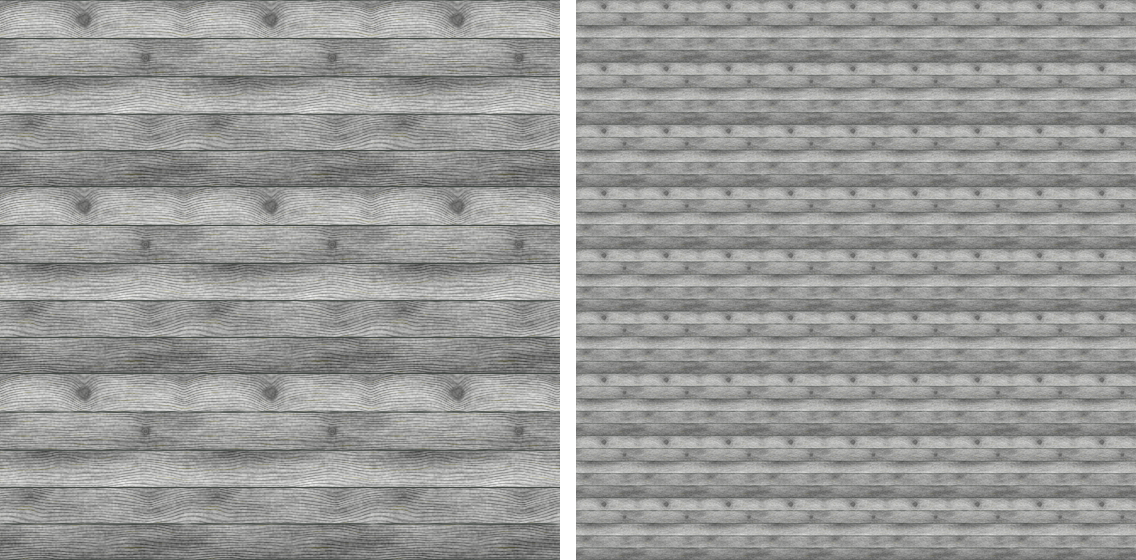
Left, the tile; right, the same tile 3 across and 3 down.
This texture is drawn by a three.js fragment shader. Its source:

```glsl
// Weathered grey timber boards with knots and wavy grain, five per tile, tiled 3 by 3.
varying vec2 vUv;

const float TILES = 3.0;
const float BOARDS = 5.0;
const float RINGS = 66.0;          // grain lines per tile height
const float GAP = 0.0034;          // half width of the joint
const vec3 JOINT = vec3(0.25, 0.28, 0.26);
const vec3 KNOT = vec3(0.42, 0.42, 0.415);
const vec3 LICHEN = vec3(0.02, 0.015, -0.08);

float hash(vec2 p) {
  vec3 q = fract(p.xyx * vec3(0.1031, 0.1030, 0.0973));
  q += dot(q, q.yzx + 33.33);
  return fract((q.x + q.y) * q.z);
}

// Value noise that wraps along x after a whole number of cells.
float noise(vec2 p, float period) {
  vec2 i = floor(p), f = fract(p);
  f = f * f * (3.0 - 2.0 * f);
  float x0 = mod(i.x, period), x1 = mod(i.x + 1.0, period);
  return mix(mix(hash(vec2(x0, i.y)), hash(vec2(x1, i.y)), f.x),
             mix(hash(vec2(x0, i.y + 1.0)), hash(vec2(x1, i.y + 1.0)), f.x), f.y);
}

float boardEdge(float i) {
  return i / BOARDS + 0.012 * sin(3.14159 * i / BOARDS);
}

// 1 on the chosen board, 0 on the others.
float onBoard(float board, float chosen) {
  return 1.0 - step(0.5, abs(board - chosen));
}

// Brightness, grain waviness, brightness gain downwards, lightest place along x.
vec4 boardStyle(float board) {
  if (board < 0.5) return vec4(0.700, 0.030, 0.06, 0.72);
  if (board < 1.5) return vec4(0.625, 0.012, -0.07, 0.30);
  if (board < 2.5) return vec4(0.650, 0.034, 0.12, 0.85);
  if (board < 3.5) return vec4(0.625, 0.055, 0.08, 0.55);
  return vec4(0.495, 0.022, -0.08, 0.10);
}

// Offset from a center, wrapped across the tile.
vec2 offsetFrom(vec2 p, vec2 center) {
  return vec2(fract(p.x - center.x + 0.5) - 0.5, p.y - center.y);
}

// Grain lines that sag towards a knot.
float sag(vec2 d, float depth, float width) {
  float across = exp(-sqrt(d.x * d.x + 0.0004) / width);
  return depth * across * exp(-d.y * d.y / 0.012);
}

// Soft spot, 1 in the middle.
float spot(vec2 d, vec2 size) {
  vec2 q = d / size;
  return exp(-dot(q, q));
}

// Knot: mask in x, shade of its rings in y.
vec2 knot(vec2 d, float radius) {
  float r = length(d) * (1.0 + 0.09 * sin(3.0 * atan(d.y, d.x) + 1.0)) / radius;
  float mask = 1.0 - smoothstep(0.65, 1.2, r);
  return vec2(mask, mask * (0.035 * cos(15.0 * r) - 0.05 * r));
}

void main() {
  vec2 p = fract(vUv * TILES);
  p.y = 1.0 - p.y;

  // Board number and distance to the nearest joint.
  float board = 0.0, joint = 1.0, top = 0.0;
  for (int k = 0; k <= 5; k++) {
    float edge = boardEdge(float(k));
    joint = min(joint, abs(p.y - edge));
    if (k > 0 && k < 5 && p.y > edge) {
      board += 1.0;
      top = edge;
    }
  }
  float seed = 31.0 * board;
  vec4 style = boardStyle(board);
  float b0 = onBoard(board, 0.0), b1 = onBoard(board, 1.0);
  float b2 = onBoard(board, 2.0), b3 = onBoard(board, 3.0);

  // Grain coordinate, warped by slow waves and by the knots.
  vec2 big = offsetFrom(p, vec2(0.45, 0.107));
  vec2 side = offsetFrom(p, vec2(0.985, 0.10));
  vec2 middle = offsetFrom(p, vec2(0.78, 0.31));
  vec2 small = offsetFrom(p, vec2(0.32, 0.438));
  vec2 smudge = offsetFrom(p, vec2(0.165, 0.655));
  vec2 swirl = offsetFrom(p, vec2(0.80, 0.70));
  float grain = p.y + style.y * (noise(vec2(p.x * 4.0, p.y * 7.0 + seed), 4.0) - 0.5);
  grain += 0.006 * (noise(vec2(p.x * 13.0, p.y * 20.0 + seed), 13.0) - 0.5);
  grain -= b0 * (sag(big, 0.12, 0.06) - sag(big, 0.03, 0.2) + sag(side, 0.06, 0.06));
  grain -= b1 * sag(middle, 0.018, 0.05) + b2 * sag(small, -0.03, 0.12);
  grain += b3 * (sag(smudge, 0.035, 0.10) - sag(swirl, 0.04, 0.13));

  vec2 core = b0 * knot(big, 0.042) + b1 * knot(middle, 0.029);
  core += 0.45 * (b2 * knot(small, 0.016) + b3 * knot(smudge, 0.018));
  float halo = b0 * (spot(big, vec2(0.10, 0.09)) + 0.8 * spot(side, vec2(0.07, 0.09)));
  halo += 0.7 * b1 * spot(middle, vec2(0.07, 0.05)) + 0.7 * b2 * spot(small, vec2(0.2, 0.035));
  halo += b3 * (spot(smudge, vec2(0.07, 0.045)) + 0.5 * spot(swirl, vec2(0.10, 0.08)));

  // Dark late-wood lines, fibres and speckle.
  float drift = noise(vec2(p.x * 6.0, grain * 26.0 + seed), 6.0);
  float wave = 0.5 + 0.5 * sin(6.28318 * (grain * RINGS + drift));
  float groove = wave * wave;
  float depth = mix(0.07, 0.22, noise(vec2(p.x * 9.0, grain * 18.0 + seed), 9.0));
  float fibre = noise(vec2(p.x * 26.0, grain * 140.0 + seed), 26.0) - 0.5;
  float speck = noise(vec2(p.x * 110.0, p.y * 130.0), 110.0) - 0.5;
  float value = style.x + depth * (0.38 - groove) + 0.11 * fibre + 0.12 * speck;

  // Broad shading: slope over the board, light along it, stains, knot halos.
  float stain = noise(vec2(p.x * 3.0, p.y * 9.0 + seed), 3.0) - 0.5;
  float streak = noise(vec2(p.x * 5.0, grain * 22.0 + seed), 5.0) - 0.5;
  value += style.z * ((p.y - top) * BOARDS - 0.5);
  value += 0.045 * cos(6.28318 * (p.x - style.w));
  value += 0.12 * stain + 0.13 * streak - 0.15 * halo;
  value += 0.09 * exp(-(p.y - top) / 0.008) * smoothstep(0.3, 0.8, drift);

  // Colour: faint yellow in a few grooves, knot cores, joints.
  vec3 color = value * vec3(1.0, 1.002, 0.995);
  float lichen = noise(vec2(p.x * 7.0, grain * 90.0 + seed), 7.0);
  color += LICHEN * groove * smoothstep(0.78, 0.92, lichen);
  color = mix(color, KNOT + core.y + 0.12 * speck, 0.85 * core.x);
  float wear = GAP * mix(0.6, 1.2, noise(vec2(p.x * 24.0, seed), 24.0));
  color *= 1.0 - 0.15 * exp(-joint / 0.006);
  color = mix(JOINT, color, smoothstep(0.2 * wear, 1.8 * wear, joint));
  gl_FragColor = vec4(clamp(color, 0.0, 1.0), 1.0);
}
```
